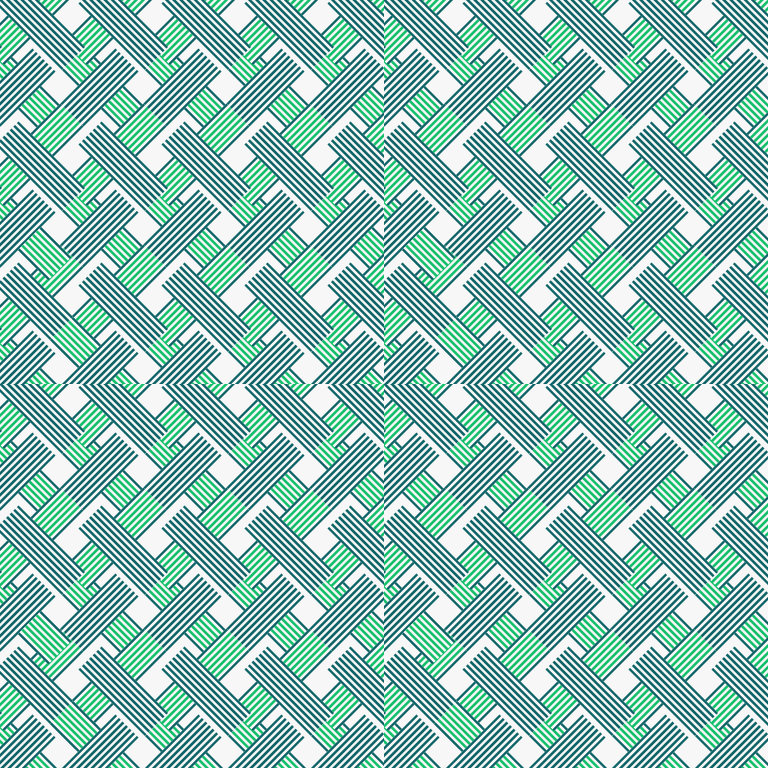
A WebGL 2 fragment shader for this pattern:

```glsl
#version 300 es
precision highp float;

uniform vec2 u_resolution;
out vec4 fragColor;

#define UNITS 768.0             // layout units across the canvas
#define TILES 2.0               // cropped swatches per side
#define PERIOD vec2(83.0, 141.0)
#define PITCH 5.08              // distance between stripe centres
#define LINE_HALF 1.3
#define STRIP_HALF 16.5
#define LEAD 3.0                // blank margin ahead of each strip
#define FALL_DARK 94.0          // dark length of falling strips
#define RISE_DARK 78.0          // dark length of rising strips
#define FALL_END 192.0
#define RISE_END 190.0

const vec3 PAPER = vec3(0.97);
const vec3 TEAL = vec3(0.05, 0.39, 0.40);
const vec3 GREEN = vec3(0.08, 0.75, 0.42);

const vec2 FALLING = vec2(0.70711, 0.70711);
const vec2 RISING = vec2(-0.70711, 0.70711);
const vec2 FALL_ORIGIN = vec2(7.0, -8.0);
const vec2 RISE_ORIGIN = vec2(44.0, 60.0);

// Cells where a falling strip lies on top of the weave
const vec2 EVERY_CELL = vec2(-99.0);
const vec2 SHORT_CELL = vec2(0.0, 2.0);
const vec2 LOOSE_CELL = vec2(-1.0, 1.0);

float coverage(float inside, float pixel) {
    return clamp(inside / pixel + 0.5, 0.0, 1.0);
}

// Paints one striped section of every strip running along dir
void paintStrips(inout vec3 color, vec2 p, float pixel, vec2 origin, vec2 dir,
                 vec2 span, vec3 ink, vec2 onlyCell) {
    vec2 home = floor((p - origin) / PERIOD);
    for (int row = -2; row <= 1; row++) {
        for (int col = -2; col <= 3; col++) {
            vec2 cell = home + vec2(col, row);
            if (onlyCell != EVERY_CELL && cell != onlyCell) continue;

            vec2 q = p - origin - cell * PERIOD;
            float along = dot(q, dir);
            float across = dot(q, vec2(dir.y, -dir.x));

            float width = coverage(STRIP_HALF - abs(across), pixel);
            float lead = span.x == 0.0 ? LEAD : 0.0;
            float finish = coverage(span.y - along, pixel);
            float sheet = width * finish * coverage(along - span.x + lead, pixel);
            if (sheet <= 0.0) continue;

            // Stripes; the outermost pair is always teal
            float offset = abs(across - PITCH * round(across / PITCH));
            float stripe = coverage(LINE_HALF - offset, pixel);
            stripe *= coverage(along - span.x, pixel);
            vec3 lineColor = abs(across) > 2.5 * PITCH ? TEAL : ink;
            color = mix(color, mix(PAPER, lineColor, stripe), sheet);
        }
    }
}

void main() {
    float side = min(u_resolution.x, u_resolution.y);
    float pixel = UNITS / side;
    vec2 p = gl_FragCoord.xy * pixel;
    p.y = UNITS - p.y;
    p = mod(p, UNITS / TILES);

    vec3 color = PAPER;

    // Green tails underneath, then the dark sections
    paintStrips(color, p, pixel, FALL_ORIGIN, FALLING,
                vec2(FALL_DARK, FALL_END), GREEN, EVERY_CELL);
    paintStrips(color, p, pixel, RISE_ORIGIN, RISING,
                vec2(RISE_DARK, RISE_END), GREEN, EVERY_CELL);
    paintStrips(color, p, pixel, RISE_ORIGIN, RISING,
                vec2(0.0, RISE_DARK), TEAL, EVERY_CELL);
    paintStrips(color, p, pixel, FALL_ORIGIN, FALLING,
                vec2(0.0, FALL_DARK), TEAL, EVERY_CELL);

    // Two irregular green patches on top
    paintStrips(color, p, pixel, FALL_ORIGIN, FALLING,
                vec2(77.0, 113.0), GREEN, SHORT_CELL);
    paintStrips(color, p, pixel, FALL_ORIGIN, FALLING,
                vec2(149.0, FALL_END), GREEN, LOOSE_CELL);

    fragColor = vec4(color, 1.0);
}
```
